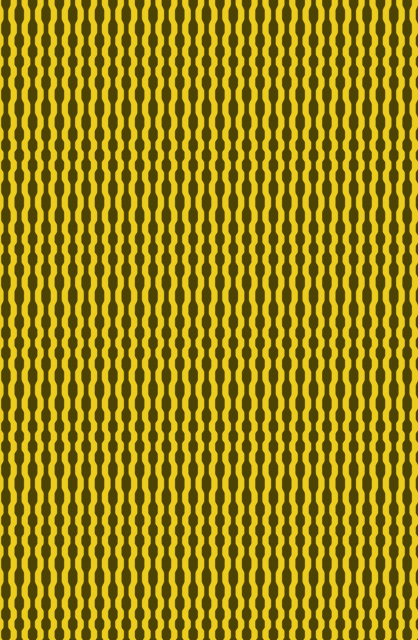
Give the GLSL for this pattern, as a Shadertoy shader.

```glsl
// Vertical dark columns on yellow, made of short beads with pinched necks.
// Every second column is staggered by half a bead, so the yellow bands keep
// an even width and weave; a folded distance per column gives the edges.

const vec3 YELLOW = vec3(0.92, 0.80, 0.12);
const vec3 DARK = vec3(0.30, 0.26, 0.01);

const float COLUMNS = 31.25;       // columns across the canvas
const float BEADS = 27.3;          // pinches down the canvas, per column
const float COLUMN_SHIFT = 0.06;   // sideways phase, in columns
const float PINCH_START = 0.627;   // first pinch from the top, in beads
const float STAGGER = 0.5;         // offset of every second column, in beads
const float UNEVENNESS = 0.12;     // sway of the bead spacing, in beads
const float SWAY_BEADS = 4.0;      // beads in one sway
const float MEAN_HALF = 0.264;     // mean half width of a column, in columns
const float SWELL = 0.092;         // swing of the half width, in columns
const float SOFTNESS = 0.75;       // rounding between swell and pinch
const float EDGE_PIXELS = 0.85;    // half width of the smoothed edge
const float TAU = 6.2831853;

// Half width of a column; phase is 0 at a pinch and 0.5 at a swell.
// The profile is odd about its mean, so staggered neighbours balance.
float columnHalfWidth(float phase) {
    float wave = smoothstep(-SOFTNESS, SOFTNESS, -cos(TAU * phase));
    return MEAN_HALF + SWELL * (2.0 * wave - 1.0);
}

void mainImage(out vec4 fragColor, in vec2 fragCoord) {
    vec2 uv = fragCoord / iResolution.xy;

    // Column cell
    float column = uv.x * COLUMNS + COLUMN_SHIFT;
    float odd = mod(floor(column), 2.0);
    float across = abs(fract(column) - 0.5);

    // Beads counted from the top, with slightly uneven spacing
    float row = (1.0 - uv.y) * BEADS - PINCH_START;
    row -= UNEVENNESS * sin(TAU * row / SWAY_BEADS);
    float phase = row - STAGGER * odd;

    // Signed distance to the column edge, in columns
    float edge = across - columnHalfWidth(phase);
    float blur = EDGE_PIXELS * COLUMNS / iResolution.x;

    vec3 color = mix(DARK, YELLOW, smoothstep(-blur, blur, edge));
    fragColor = vec4(color, 1.0);
}
```
